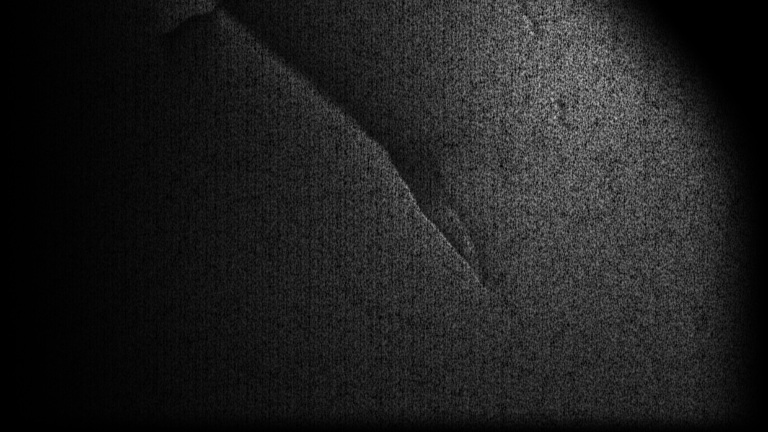
This texture is drawn by a Shadertoy shader. Its source:

```glsl
// Dark creased cloth under a spotlight, with a long diagonal fold and worn grain.
#define SPOT_CENTER vec2(1.32, 0.83)
#define SPOT_RADIUS vec2(0.28, 0.34)
#define SPOT_POWER 0.165
#define WASH_POWER 0.205
#define STREAK_CELLS vec2(265.0, 125.0)
#define SPECK_CELLS 170.0
#define GRAIN_CONTRAST 0.22
#define THREAD_FREQ 690.0
#define THREAD_CONTRAST 0.14
#define MOTTLE_CONTRAST 0.13

// Main fold, then the edge of the small flap beside it, from top to bottom
const vec2 FOLD[7] = vec2[7](vec2(0.49, 1.0), vec2(0.59, 0.912), vec2(0.764, 0.769),
    vec2(0.891, 0.653), vec2(0.984, 0.502), vec2(1.053, 0.426), vec2(1.127, 0.333));
const vec2 FLAP[4] = vec2[4](vec2(1.015, 0.61), vec2(1.03, 0.54),
    vec2(1.083, 0.463), vec2(1.122, 0.34));

// Wrinkles as start and end
const vec4 WRINKLES[8] = vec4[8](vec4(1.19, 1.0, 1.235, 0.92), vec4(1.28, 0.78, 1.295, 0.71),
    vec4(1.40, 1.0, 1.412, 0.86), vec4(1.525, 0.83, 1.51, 0.76),
    vec4(1.678, 0.55, 1.682, 0.49), vec4(1.60, 0.26, 1.605, 0.16),
    vec4(1.50, 0.17, 1.53, 0.07), vec4(1.565, 0.86, 1.57, 0.72));

vec2 hash2(vec2 p) {
    vec3 q = fract(p.xyx * vec3(0.1031, 0.1030, 0.0973));
    q += dot(q, q.yzx + 33.33);
    return fract((q.xx + q.yz) * q.zy);
}

// Distance to the nearest scattered point, centred on zero with unit spread
float cellNoise(vec2 p) {
    vec2 cell = floor(p), f = fract(p);
    float nearest = 4.0;
    for (int y = -1; y <= 1; y++)
    for (int x = -1; x <= 1; x++) {
        vec2 o = vec2(x, y);
        vec2 d = o + hash2(cell + o) - f;
        nearest = min(nearest, dot(d, d));
    }
    return (0.5 - sqrt(nearest)) / 0.22;
}

float segmentDistance(vec2 p, vec2 a, vec2 b) {
    vec2 d = b - a;
    return length(p - a - d * clamp(dot(p - a, d) / dot(d, d), 0.0, 1.0));
}

// Horizontal position of each fold at a given height
float foldX(float y) {
    float x = FOLD[0].x;
    for (int i = 0; i < 6; i++)
        x += (FOLD[i + 1].x - FOLD[i].x) * clamp((FOLD[i].y - y) / (FOLD[i].y - FOLD[i + 1].y), 0.0, 1.0);
    return x + 0.002 * sin(y * 70.0);
}

float flapX(float y) {
    float x = FLAP[0].x;
    for (int i = 0; i < 3; i++)
        x += (FLAP[i + 1].x - FLAP[i].x) * clamp((FLAP[i].y - y) / (FLAP[i].y - FLAP[i + 1].y), 0.0, 1.0);
    return x + 0.0015 * sin(y * 90.0);
}

float band(float lo, float hi, float soft, float v) {
    return smoothstep(lo - soft, lo + soft, v) * (1.0 - smoothstep(hi - soft, hi + soft, v));
}

float lighting(vec2 p) {
    vec2 q = (p - SPOT_CENTER) / SPOT_RADIUS;
    float light = SPOT_POWER * exp(-dot(q, q));
    light += WASH_POWER * smoothstep(-0.05, 1.35, p.x) * mix(0.62, 1.0, smoothstep(0.0, 0.42, p.y));
    // Dark upper right corner, right border and lower border
    light *= 1.0 - smoothstep(1.60, 1.81, dot(p, vec2(0.757, 0.653)));
    light *= 1.0 - smoothstep(1.58, 1.78, p.x);
    return light * smoothstep(-0.01, 0.06, p.y);
}

float shadeFolds(vec2 p, float light) {
    float side = (p.x - foldX(p.y)) * 0.72;
    float soft = mix(0.004, 0.02, smoothstep(0.62, 0.78, p.y));
    float right = smoothstep(-soft, soft, side);
    float flapSide = p.x - flapX(p.y);
    // Soft lit ridge on the left of the fold
    float ridge = (1.0 - right) * exp(min(side, 0.0) / 0.055) * smoothstep(0.27, 0.5, p.y);
    light += 0.085 * ridge;
    // Broad shadow on the right of the upper fold
    float shadow = right * exp(-max(side, 0.0) / 0.14) * smoothstep(0.54, 0.68, p.y);
    light *= 1.0 - 0.55 * shadow;
    // Pocket of shadow above the flap
    float pocket = right * (1.0 - smoothstep(-0.006, 0.012, flapSide)) * band(0.53, 0.645, 0.03, p.y);
    light *= 1.0 - 0.35 * pocket;
    // Flap: dark seam, lit rim and shadow beyond it
    float reach = band(0.345, 0.55, 0.025, p.y);
    light *= 1.0 - 0.5 * reach * right * exp(-max(side, 0.0) / 0.014);
    light += 0.045 * reach * exp(-pow((flapSide + 0.007) / 0.009, 2.0));
    light *= 1.0 - 0.4 * reach * smoothstep(0.0, 0.006, flapSide) * exp(-max(flapSide, 0.0) / 0.025);
    // Thin bright crease
    light += 0.085 * band(0.34, 0.59, 0.05, p.y) * exp(-pow((side + 0.003) / 0.003, 2.0));
    // Lifted patch at the upper left, with its shadow
    float edge = p.y - 0.92 - 0.5 * (p.x - 0.37) - 0.006 * sin(p.x * 75.0);
    float span = smoothstep(0.35, 0.40, p.x) * (1.0 - smoothstep(0.49, 0.52, p.x));
    light += 0.02 * span * smoothstep(-0.003, 0.006, edge);
    return light * (1.0 - 0.6 * span * (1.0 - smoothstep(-0.005, 0.005, edge)) * exp(min(edge, 0.0) / 0.07));
}

void mainImage(out vec4 fragColor, in vec2 fragCoord) {
    vec2 p = fragCoord / iResolution.y;
    float light = shadeFolds(p, lighting(p));

    // Wrinkles: a light thread with a darker side
    vec2 w = p + 0.004 * vec2(sin(p.y * 150.0) + 0.6 * sin(p.y * 330.0), 0.0);
    for (int i = 0; i < 8; i++) {
        vec4 k = WRINKLES[i];
        float strength = i < 2 ? 0.8 : 0.4;
        light *= 1.0 + 0.6 * strength * exp(-segmentDistance(w, k.xy, k.zw) / 0.004);
        light *= 1.0 - 0.5 * strength * exp(-segmentDistance(w - vec2(0.014, 0.0), k.xy, k.zw) / 0.007);
    }

    // Woven threads, opposed light and dark grain, broad mottling
    float thread = sin(p.x * THREAD_FREQ + 1.5 * sin(p.x * 83.0) + 0.5 * sin(p.y * 37.0));
    thread += 0.6 * sin(p.x * THREAD_FREQ * 0.43 + 2.0 * sin(p.x * 31.0));
    vec2 turned = mat2(0.8, 0.6, -0.6, 0.8) * p;
    float weave = GRAIN_CONTRAST * (cellNoise(p * STREAK_CELLS) - cellNoise(turned * SPECK_CELLS + 40.0));
    weave += THREAD_CONTRAST * thread * mix(1.0, 0.4, smoothstep(0.9, 1.4, p.x));
    weave += MOTTLE_CONTRAST * (cellNoise(turned * 70.0 + 90.0) + 0.5 * cellNoise(p * 24.0 + 7.0));
    float value = light * max(1.0 + weave, 0.0);
    fragColor = vec4(vec3(min(value, 0.95)), 1.0);
}
```
